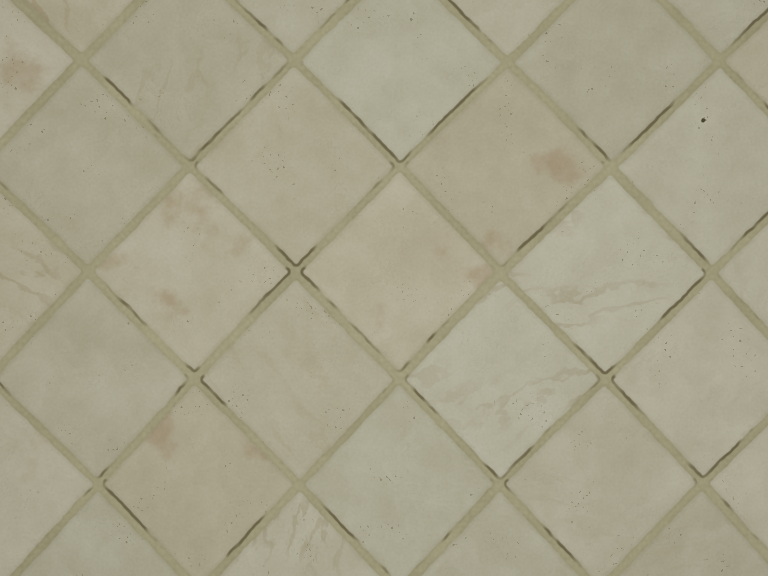
Give the GLSL for this texture, as a Shadertoy shader.

```glsl
// Diagonal travertine floor tiles with mottled stone, wavy veins, pits and sandy grout.

vec2 hash2(vec2 p) {
    p = vec2(dot(p, vec2(127.1, 311.7)), dot(p, vec2(269.5, 183.3)));
    return fract(sin(p) * 43758.55);
}

// Gradient noise, roughly -0.6 to 0.6
float noise(vec2 p) {
    vec2 i = floor(p), f = fract(p);
    vec2 u = f * f * f * (f * (f * 6.0 - 15.0) + 10.0);
    vec2 o = vec2(0.0, 1.0);
    float a = dot(hash2(i) * 2.0 - 1.0, f);
    float b = dot(hash2(i + o.yx) * 2.0 - 1.0, f - o.yx);
    float c = dot(hash2(i + o.xy) * 2.0 - 1.0, f - o.xy);
    float d = dot(hash2(i + o.yy) * 2.0 - 1.0, f - o.yy);
    return mix(mix(a, b, u.x), mix(c, d, u.x), u.y);
}

float fbm(vec2 p) {
    float sum = 0.0, amp = 0.6;
    for (int i = 0; i < 5; i++) {
        sum += amp * noise(p);
        p = mat2(1.6, 1.2, -1.2, 1.6) * p + 3.7;
        amp *= 0.55;
    }
    return sum;
}

// Signed distance to a tile with softly worn corners
float tileDistance(vec2 p) {
    vec2 b = abs(p) - 0.449;
    return length(max(b, 0.0)) + min(max(b.x, b.y), 0.0) - 0.022;
}

vec3 stone(vec2 local, vec2 cell) {
    vec2 tone = hash2(cell + 5.3), kind = hash2(cell + 19.1);
    float angle = 6.283 * kind.x;
    vec2 s = mat2(cos(angle), sin(angle), -sin(angle), cos(angle)) * local + 23.0 * tone;

    // Cloudy body between tan and pale cream
    float cloud = fbm(s * 2.6);
    float mottle = fbm(s * 8.0 + cloud * 2.0);
    float t = 0.58 + 0.5 * (tone.x - 0.5) + 0.65 * cloud + 0.3 * mottle;
    vec3 col = mix(vec3(0.63, 0.605, 0.508), vec3(0.705, 0.69, 0.612), clamp(t, 0.0, 1.0));
    col += (tone.y - 0.5) * vec3(0.012, -0.002, -0.008);

    // Layered veins, strong on some tiles only
    float layer = s.y * 4.0 + 1.6 * fbm(s * vec2(1.5, 3.0));
    float vein = smoothstep(0.45, 1.0, sin(layer * 9.0 + 2.0 * mottle));
    float veinArea = smoothstep(-0.1, 0.25, noise(s * 2.0 + 8.0));
    col -= vein * veinArea * smoothstep(0.4, 0.85, kind.y) * vec3(0.035, 0.045, 0.055);

    // Thin outlines of the mottled patches
    float rim = 1.0 - smoothstep(0.0, 0.035, abs(mottle - 0.08));
    col -= 0.016 * rim * smoothstep(-0.05, 0.2, noise(s * 3.0));

    // Rusty stains
    float stain = smoothstep(0.13, 0.42, fbm(s * 2.2 + 41.0)) * smoothstep(0.3, 0.7, tone.y);
    col = mix(col, vec3(0.58, 0.5, 0.385), 0.45 * stain);

    // Scattered pits, and a single deep hole on a few tiles
    float pit = smoothstep(0.3, 0.45, noise(s * 48.0)) * smoothstep(0.08, 0.3, noise(s * 3.5 + 13.0));
    col = mix(col, vec3(0.46, 0.43, 0.33), 0.6 * pit);
    vec2 hole = (hash2(cell + 31.7) - 0.5) * 0.75;
    float holeDist = length(local - hole) + 0.012 * noise(local * 60.0);
    col = mix(col, vec3(0.29, 0.26, 0.19), step(0.84, kind.x) * (1.0 - smoothstep(0.008, 0.021, holeDist)));
    return col;
}

void mainImage(out vec4 fragColor, in vec2 fragCoord) {
    vec2 p = fragCoord / iResolution.y;
    float aa = 4.0 / iResolution.y;

    // Diamond grid, slightly wider toward the top
    vec2 grid = vec2((p.x - 0.694) / (0.347 + 0.026 * p.y), (p.y - 0.526) / 0.368);
    vec2 q = vec2(grid.x + grid.y, grid.y - grid.x) + 0.5;
    q += 0.025 * vec2(noise(p * 3.0), noise(p * 3.0 + 7.0));
    vec2 cell = floor(q);
    vec2 local = fract(q) - 0.5 + 0.012 * (hash2(cell) - 0.5);
    float d = tileDistance(local) + 0.011 * noise(p * 28.0) + 0.006 * noise(p * 90.0);

    // Grout with soft colour drift and sandy grain
    vec3 grout = vec3(0.595, 0.575, 0.455) + 0.06 * fbm(p * 9.0) + 0.035 * noise(p * 150.0);
    grout += 0.02 * smoothstep(0.0, 0.03, d);

    // Stone, shaded where it rolls into the joint
    vec3 tile = stone(local, cell);
    tile -= 0.025 * smoothstep(-0.035, 0.0, d);
    tile += 0.018 * noise(p * 190.0);
    vec3 col = mix(tile, grout, smoothstep(-aa, aa, d));

    // Broken dark cracks along the lower sides of tiles
    float lowerSide = 1.0 - smoothstep(-0.45, -0.42, min(local.x, local.y));
    float broken = smoothstep(0.0, 0.25, noise(p * 7.0 + 4.0) + 0.35 * noise(p * 35.0));
    float crack = 1.0 - smoothstep(0.003, 0.009 + aa, abs(d - 0.004));
    col = mix(col, vec3(0.37, 0.34, 0.24), 0.8 * crack * broken * lowerSide);

    // Gentle fall-off of light toward the corners
    vec2 c = p - vec2(0.5 * iResolution.x / iResolution.y, 0.55);
    col *= 1.01 - 0.07 * dot(c, c);
    fragColor = vec4(clamp(col, 0.0, 1.0), 1.0);
}
```
